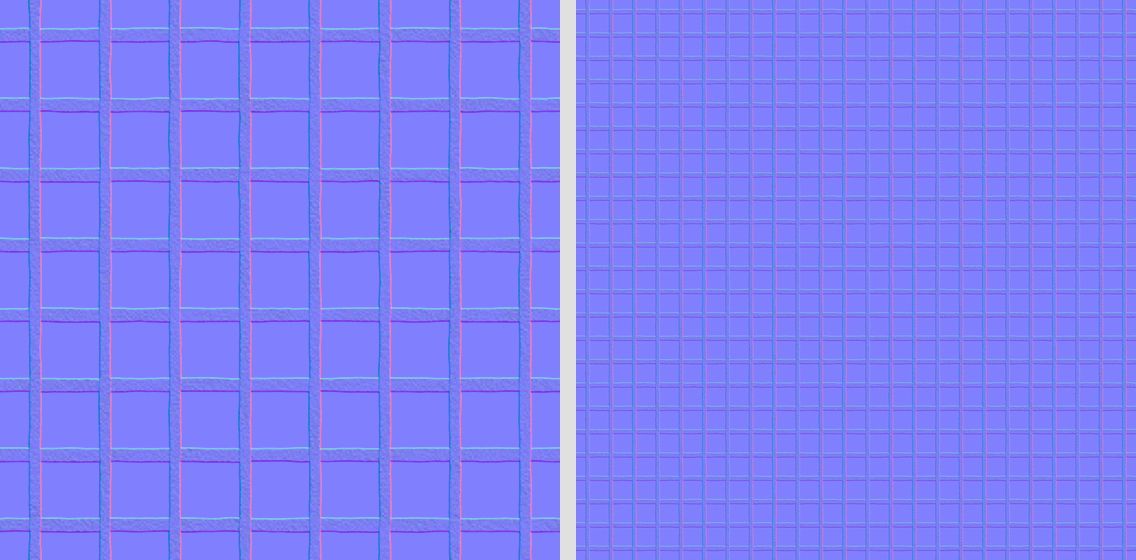
Left, the tile; right, the same tile 3 across and 3 down.
This texture map is drawn by a WebGL 1 fragment shader. Its source:

```glsl
precision highp float;

// Tangent-space normal map of a square lattice: eight upright bars cross eight level ones.
// Each bar has two bevelled, slightly wavering edges and a grainy face; the cells are flat.
// Bevels and grain add up to a tilt that is encoded as a colour; all noise wraps.

uniform vec2 u_resolution;

const float REPEATS = 8.0;
const float UPRIGHT_HALF_WIDTH = 0.080;  // in cells
const float LEVEL_HALF_WIDTH = 0.094;
const float UPRIGHT_SLOPE = 0.74;
const float LEVEL_SLOPE = 0.54;
const float BEVEL_HALF_WIDTH = 0.012;
const float WAVER = 0.022;

float hash(vec2 p) {
  vec3 q = fract(vec3(p.xyx) * 0.1031);
  q += dot(q, q.yzx + 33.33);
  return fract((q.x + q.y) * q.z);
}

// Value noise whose lattice repeats after period cells.
float wrappedNoise(vec2 p, vec2 period) {
  vec2 cell = floor(p);
  vec2 f = fract(p);
  f = f * f * (3.0 - 2.0 * f);
  vec2 a = mod(cell, period);
  vec2 b = mod(cell + 1.0, period);
  return mix(mix(hash(a), hash(vec2(b.x, a.y)), f.x),
             mix(hash(vec2(a.x, b.y)), hash(b), f.x), f.y);
}

// Sideways shift of one bar edge along its length.
float edgeWaver(float along, float edgeId) {
  float broad = wrappedNoise(vec2(along * 24.0, edgeId), vec2(24.0, 128.0));
  float fine = wrappedNoise(vec2(along * 72.0, edgeId + 50.0), vec2(72.0, 128.0));
  return WAVER * (0.7 * broad + 0.3 * fine - 0.5);
}

float bevel(float distanceToEdge, float soft) {
  return 1.0 - smoothstep(BEVEL_HALF_WIDTH - soft, BEVEL_HALF_WIDTH + soft,
                          abs(distanceToEdge));
}

// x: signed bevel strength, y: coverage of the bar.
vec2 bar(float across, float along, float halfWidth, float seed, float soft) {
  float scaled = across * REPEATS;
  float edgeId = 2.0 * floor(scaled) + seed;
  float offset = fract(scaled) - 0.5;
  float low = offset + halfWidth - edgeWaver(along, edgeId);
  float high = offset - halfWidth - edgeWaver(along, edgeId + 1.0);
  float cover = smoothstep(-soft, soft, low) * (1.0 - smoothstep(-soft, soft, high));
  return vec2(bevel(high, soft) - bevel(low, soft), cover);
}

float grainHeight(vec2 uv) {
  return 0.6 * wrappedNoise(uv * 256.0, vec2(256.0))
       + 0.4 * wrappedNoise(uv * 144.0, vec2(144.0));
}

// Slope of the grain by differences.
vec2 grainTilt(vec2 uv) {
  vec2 stepSize = vec2(0.002, 0.0);
  float here = grainHeight(uv);
  return vec2(here - grainHeight(uv + stepSize.xy),
              here - grainHeight(uv + stepSize.yx));
}

vec3 encodeNormal(vec2 tilt) {
  float z = sqrt(max(0.0, 1.0 - dot(tilt, tilt)));
  return vec3(tilt, z) * 0.5 + 0.5;
}

void main() {
  vec2 uv = gl_FragCoord.xy / u_resolution;
  float pixel = REPEATS / min(u_resolution.x, u_resolution.y);
  float soft = max(0.008, 0.6 * pixel);

  vec2 upright = bar(uv.x, uv.y, UPRIGHT_HALF_WIDTH, 0.0, soft);
  vec2 level = bar(uv.y, uv.x, LEVEL_HALF_WIDTH, 20.0, soft);

  // Upright bars lie over the level ones, with fainter bevels at crossings.
  vec2 bevelTilt = vec2(upright.x * UPRIGHT_SLOPE * mix(1.0, 0.5, level.y),
                        level.x * LEVEL_SLOPE * (1.0 - upright.y));

  // Grain covers the bar faces and is rougher in patches.
  float face = max(upright.y, level.y);
  float patches = wrappedNoise(uv * 24.0, vec2(24.0));
  float roughness = face * mix(0.22, 0.55, patches);
  vec3 color = encodeNormal(bevelTilt + grainTilt(uv) * roughness);

  // Worn faces lose some blue and a little red.
  float speckle = wrappedNoise(uv * 256.0 + 37.0, vec2(256.0));
  float wear = face * (0.4 + 0.6 * patches) * (0.5 + speckle);
  color -= vec3(0.022, 0.008, 0.075) * wear;

  gl_FragColor = vec4(color, 1.0);
}
```
